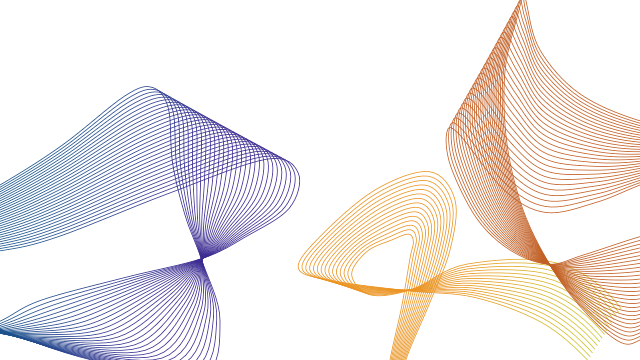
Give the GLSL for this background, as a Shadertoy shader.

```glsl
#define CANVAS_HEIGHT 432.0
#define HALF_WIDTH 0.46
#define BLUE_LINES 30
#define RUST_LINES 28
#define AMBER_LINES 15
#define CURVE_STEPS 8
#define KNOTS 15

const vec3 PAPER = vec3(1.0);
const vec3 TEAL = vec3(0.10, 0.33, 0.55);
const vec3 VIOLET = vec3(0.23, 0.17, 0.57);
const vec3 RUST = vec3(0.76, 0.37, 0.14);
const vec3 AMBER = vec3(0.92, 0.58, 0.13);
const vec3 LIME = vec3(0.80, 0.78, 0.16);

// Spline knots of the first and last line in each ribbon
const vec2 BLUE_FIRST[KNOTS] = vec2[KNOTS](
    vec2(-80, 167), vec2(0, 210), vec2(75, 258), vec2(150, 317), vec2(183, 327),
    vec2(202, 302), vec2(207, 237), vec2(222, 174), vec2(242, 120), vec2(264, 47),
    vec2(240, -20), vec2(110, 0), vec2(0, 37), vec2(-60, 62), vec2(-120, 92));
const vec2 BLUE_LAST[KNOTS] = vec2[KNOTS](
    vec2(-80, 124), vec2(0, 131), vec2(70, 148), vec2(200, 199), vec2(320, 241),
    vec2(358, 224), vec2(347, 182), vec2(295, 148), vec2(243, 122), vec2(150, 99),
    vec2(50, 72), vec2(5, 49), vec2(-30, 32), vec2(-60, 22), vec2(-100, 2));
const vec2 RUST_FIRST[KNOTS] = vec2[KNOTS](
    vec2(850, 272), vec2(768, 287), vec2(695, 320), vec2(648, 372), vec2(632, 427),
    vec2(630, 444), vec2(622, 417), vec2(606, 347), vec2(608, 262), vec2(627, 182),
    vec2(660, 114), vec2(700, 60), vec2(745, 21), vec2(775, 27), vec2(830, 52));
const vec2 RUST_LAST[KNOTS] = vec2[KNOTS](
    vec2(850, 242), vec2(768, 210), vec2(715, 189), vec2(655, 177), vec2(605, 204),
    vec2(550, 272), vec2(536, 272), vec2(541, 232), vec2(572, 170), vec2(612, 132),
    vec2(658, 115), vec2(700, 126), vec2(768, 148), vec2(810, 157), vec2(860, 162));
const vec2 AMBER_FIRST[KNOTS] = vec2[KNOTS](
    vec2(478, -48), vec2(487, 0), vec2(515, 67), vec2(540, 132), vec2(546, 192),
    vec2(515, 226), vec2(450, 204), vec2(385, 149), vec2(358, 110), vec2(400, 95),
    vec2(490, 83), vec2(570, 75), vec2(650, 45), vec2(705, 0), vec2(730, -38));
const vec2 AMBER_LAST[KNOTS] = vec2[KNOTS](
    vec2(462, -48), vec2(468, 0), vec2(482, 64), vec2(492, 122), vec2(496, 142),
    vec2(490, 151), vec2(470, 144), vec2(440, 130), vec2(422, 102), vec2(445, 78),
    vec2(495, 85), vec2(560, 115), vec2(670, 116), vec2(745, 62), vec2(775, -28));

float segmentDistance(vec2 p, vec2 a, vec2 b) {
    vec2 ab = b - a;
    float along = clamp(dot(p - a, ab) / max(dot(ab, ab), 1e-4), 0.0, 1.0);
    return length(p - a - ab * along);
}

vec2 bezier(vec2 a, vec2 b, vec2 c, vec2 d, float t) {
    float s = 1.0 - t;
    return s * s * (s * a + 3.0 * t * b) + t * t * (3.0 * s * c + t * d);
}

// Distance to one spline span, skipped when p lies outside its hull
float spanDistance(vec2 p, vec2 before, vec2 start, vec2 end, vec2 after, float reach) {
    vec2 leave = start + (end - before) / 6.0;
    vec2 arrive = end - (after - start) / 6.0;
    vec2 low = min(min(start, end), min(leave, arrive)) - reach;
    vec2 high = max(max(start, end), max(leave, arrive)) + reach;
    if (any(lessThan(p, low)) || any(greaterThan(p, high))) return 1e3;
    float nearest = 1e3;
    vec2 previous = start;
    for (int i = 1; i <= CURVE_STEPS; i++) {
        vec2 next = bezier(start, leave, arrive, end, float(i) / float(CURVE_STEPS));
        nearest = min(nearest, segmentDistance(p, previous, next));
        previous = next;
    }
    return nearest;
}

// Coverage of a ribbon of lines blended between two splines
float ribbon(vec2 p, vec2 first[KNOTS], vec2 last[KNOTS], int lines, float pixel) {
    float bare = 1.0;
    for (int i = 0; i < lines; i++) {
        float blend = float(i) / float(lines - 1);
        float nearest = 1e3;
        vec2 a = mix(first[0], last[0], blend);
        vec2 b = mix(first[1], last[1], blend);
        vec2 c = mix(first[2], last[2], blend);
        for (int k = 3; k < KNOTS; k++) {
            vec2 d = mix(first[k], last[k], blend);
            nearest = min(nearest, spanDistance(p, a, b, c, d, HALF_WIDTH + pixel));
            a = b;
            b = c;
            c = d;
        }
        bare *= 1.0 - clamp((HALF_WIDTH - nearest) / pixel + 0.5, 0.0, 1.0);
    }
    return 1.0 - bare;
}

void mainImage(out vec4 fragColor, in vec2 fragCoord) {
    float pixel = CANVAS_HEIGHT / iResolution.y;
    vec2 p = fragCoord * pixel;
    vec3 color = PAPER;

    // Each ribbon is evaluated only in its part of the canvas
    if (p.x < 370.0) {
        vec3 ink = mix(TEAL, VIOLET, smoothstep(0.0, 260.0, p.x + 0.3 * (150.0 - p.y)));
        color = mix(color, ink, ribbon(p, BLUE_FIRST, BLUE_LAST, BLUE_LINES, pixel));
    }
    if (p.x > 345.0 && p.y < 240.0) {
        vec3 ink = mix(AMBER, LIME, smoothstep(520.0, 740.0, p.x));
        color = mix(color, ink, ribbon(p, AMBER_FIRST, AMBER_LAST, AMBER_LINES, pixel));
    }
    if (p.x > 525.0) {
        color = mix(color, RUST, ribbon(p, RUST_FIRST, RUST_LAST, RUST_LINES, pixel));
    }
    fragColor = vec4(color, 1.0);
}
```
